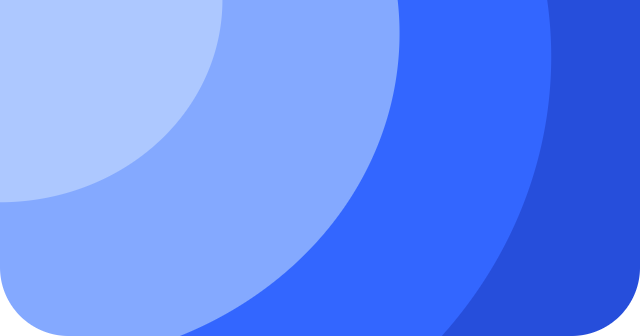
This background is drawn by a WebGL 2 fragment shader. Its source:

```glsl
#version 300 es
precision highp float;

// A flat blue card with rounded lower corners, on white.
// Three nested ellipses spread from the upper left, each painted over the
// wider one below it. Lengths are in canvas heights, origin at lower left.

uniform vec2 u_resolution;
out vec4 outColor;

// Colours, from the page to the innermost ellipse
const vec3 PAGE  = vec3(1.0);
const vec3 NAVY  = vec3(0.149, 0.306, 0.859);
const vec3 ROYAL = vec3(0.200, 0.400, 1.000);
const vec3 SKY   = vec3(0.518, 0.663, 1.000);
const vec3 PALE  = vec3(0.678, 0.784, 1.000);

// Ellipses: centre in xy, radii in zw
const vec4 OUTER  = vec4(0.1704, 0.8308, 1.4701, 1.3234);
const vec4 MIDDLE = vec4(0.0796, 0.9005, 1.1095, 0.9876);
const vec4 INNER  = vec4(0.0000, 1.0000, 0.6620, 0.6020);

const float CORNER_RADIUS = 0.204;

// Approximate signed distance to an ellipse, accurate near its edge
float ellipseDistance(vec2 p, vec4 ellipse) {
    vec2 scaled = (p - ellipse.xy) / ellipse.zw;
    float level = length(scaled);
    float slope = length(scaled / ellipse.zw);
    return (level - 1.0) * max(level, 0.001) / max(slope, 0.001);
}

// Signed distance to a card with rounded lower corners and an open top
float cardDistance(vec2 p, float width) {
    float halfWidth = 0.5 * width;
    vec2 q = vec2(abs(p.x - halfWidth) - halfWidth, -p.y) + CORNER_RADIUS;
    return length(max(q, 0.0)) + min(max(q.x, q.y), 0.0) - CORNER_RADIUS;
}

// Coverage of a shape, softened over one pixel
float coverage(float signedDistance) {
    return clamp(0.5 - signedDistance * u_resolution.y, 0.0, 1.0);
}

void main() {
    vec2 p = gl_FragCoord.xy / u_resolution.y;
    float width = u_resolution.x / u_resolution.y;

    // Nested ellipses, widest first
    vec3 color = NAVY;
    color = mix(color, ROYAL, coverage(ellipseDistance(p, OUTER)));
    color = mix(color, SKY, coverage(ellipseDistance(p, MIDDLE)));
    color = mix(color, PALE, coverage(ellipseDistance(p, INNER)));

    // Trim to the card outline
    color = mix(PAGE, color, coverage(cardDistance(p, width)));
    outColor = vec4(color, 1.0);
}
```
